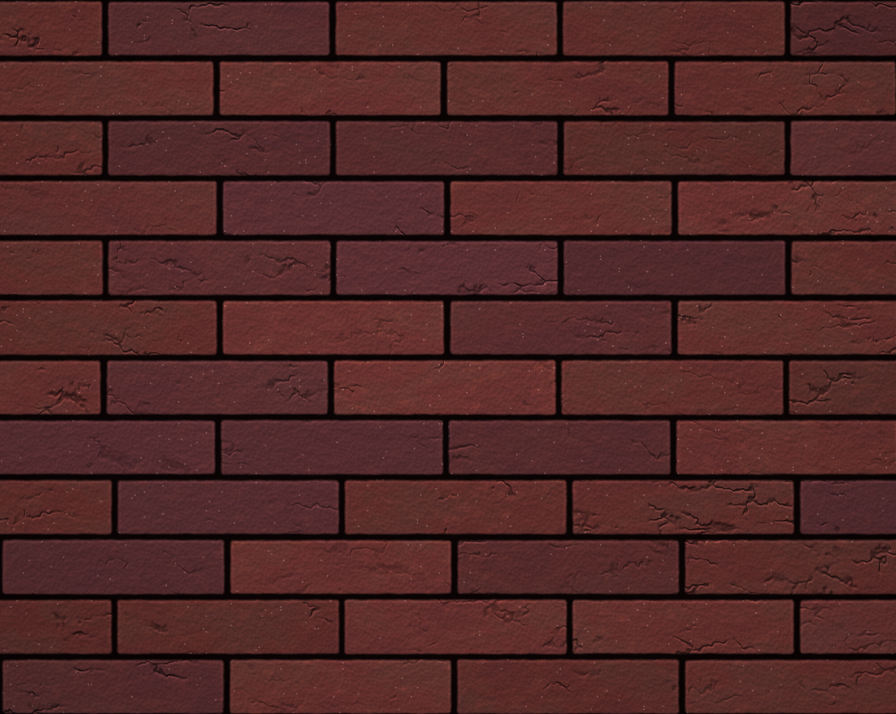
Reproduce this texture procedurally as a Shadertoy shader.

```glsl
const vec2 BRICK = vec2(0.3186, 0.0838);   // pitch, in canvas heights
const float JOINT = 0.0031;                // half width of a joint
const vec3 MORTAR = vec3(0.035, 0.010, 0.012);
const vec3 RED = vec3(0.365, 0.170, 0.158);
const vec3 BROWN = vec3(0.345, 0.185, 0.170);
const vec3 PURPLE = vec3(0.300, 0.158, 0.175);
const vec3 RUST = vec3(0.460, 0.205, 0.175);

float hash(vec2 p) {
    vec3 q = fract(p.xyx * 0.1031);
    q += dot(q, q.yzx + 33.33);
    return fract((q.x + q.y) * q.z);
}

// Distances to the nearest and second nearest feature points
vec2 cellular(vec2 p) {
    vec2 cell = floor(p), f = fract(p);
    vec2 nearest = vec2(8.0);
    for (int j = -1; j <= 1; j++)
    for (int i = -1; i <= 1; i++) {
        vec2 o = vec2(i, j);
        vec2 point = vec2(hash(cell + o), hash(cell + o + 57.3));
        float d = length(o + point - f);
        nearest = d < nearest.x ? vec2(d, nearest.x) : vec2(nearest.x, min(nearest.y, d));
    }
    return nearest;
}

// Smooth variation, roughly -1 to 1
float layeredSines(vec2 p, float seed) {
    float sum = 0.0, amp = 0.55;
    for (int i = 0; i < 4; i++) {
        sum += amp * sin(p.x + 1.6 * sin(p.y + seed)) * cos(p.y - 1.3 * sin(p.x * 0.8 - seed));
        p = mat2(0.8, 0.6, -0.6, 0.8) * p * 1.9 + seed;
        amp *= 0.6;
    }
    return sum;
}

float roundBox(vec2 p, vec2 halfSize, float radius) {
    vec2 q = abs(p) - halfSize + radius;
    return length(max(q, 0.0)) + min(max(q.x, q.y), 0.0) - radius;
}

// Brick centre offset in xy, brick index in zw, rows counted from the top
vec4 brickGrid(vec2 p) {
    float down = (1.0 - p.y + 0.0021) / BRICK.y;
    float row = floor(down);
    float shift = mix(0.147, 0.3055, mod(row, 2.0));
    shift += 0.012 * step(7.5, row) + 0.006 * (hash(vec2(row, 4.0)) - 0.5);
    float across = (p.x - shift) / BRICK.x;
    vec2 local = vec2(fract(across) - 0.5, 0.5 - fract(down)) * BRICK;
    return vec4(local, floor(across), row);
}

// Broken fissures, stretched along the brick
float crease(vec2 p, float seed) {
    vec2 warp = vec2(layeredSines(p * 40.0, seed), layeredSines(p * 47.0, seed + 2.0));
    vec2 f = cellular(p * vec2(13.0, 34.0) + 0.42 * warp + seed * 7.0);
    float patchMask = smoothstep(0.12, 0.62, layeredSines(p * vec2(19.0, 42.0), seed * 3.0));
    return patchMask * (1.0 - smoothstep(0.0, 0.17, f.y - f.x));
}

float clayHeight(vec2 p, float seed, float wear) {
    float grain = 0.20 * cellular(p * 200.0).x + 0.14 * cellular(p * 95.0 + seed).x;
    float dents = 0.13 * layeredSines(p * vec2(55.0, 85.0), seed);
    return grain + dents - wear * crease(p, seed);
}

vec3 clayColor(vec2 p, float seed, float tone) {
    float blotch = layeredSines(p * vec2(13.0, 22.0), seed);
    float fine = layeredSines(p * vec2(75.0, 95.0), seed + 1.0);
    vec3 color = mix(RED, BROWN, smoothstep(-0.5, 0.6, blotch + 0.4 * fine));
    float purple = smoothstep(0.62, 0.95, tone) + 0.35 * smoothstep(0.1, 0.7, -blotch);
    color = mix(color, PURPLE, 0.85 * clamp(purple, 0.0, 1.0));
    return mix(color, RUST, 0.40 * smoothstep(0.2, 0.8, fine) * (1.0 - 0.7 * tone));
}

void mainImage(out vec4 fragColor, in vec2 fragCoord) {
    vec2 p = fragCoord / iResolution.y;
    float pixel = 1.0 / iResolution.y;

    // Brick outline with slightly uneven edges
    vec4 grid = brickGrid(p);
    float seed = 6.28 * hash(grid.zw + 11.0);
    float tone = hash(grid.zw + 29.0);
    vec2 halfSize = 0.5 * BRICK - JOINT - 0.0008 * hash(grid.zw + 43.0);
    float edge = roundBox(grid.xy, halfSize, 0.005);
    edge += 0.0007 * layeredSines(p * 85.0, seed);

    // Clay lit from above
    float wear = mix(0.15, 0.75, hash(grid.zw + 71.0));
    float height = clayHeight(p, seed, wear);
    float relief = height - clayHeight(p + vec2(-0.0010, 0.0028), seed, wear);
    vec3 color = clayColor(p, seed, tone);
    color *= 0.93 + 0.16 * hash(grid.zw + 83.0);
    color *= 1.0 + clamp(0.75 * relief, -0.5, 0.35);
    color *= 1.0 - 0.55 * wear * crease(p, seed);

    // Worn rim, then shading into the joint
    float rim = exp(-pow((edge + 0.0035) / 0.0018, 2.0));
    color *= 1.0 + rim * (0.10 + 0.10 * sign(grid.y) * smoothstep(0.02, 0.035, abs(grid.y)));
    color *= mix(0.55, 1.0, smoothstep(0.0, -0.003, edge));

    // Pale grit
    float grit = step(0.988, hash(floor(p * 230.0))) * smoothstep(0.45, 0.1, length(fract(p * 230.0) - 0.5));
    color += 0.14 * grit;

    float soft = max(pixel, 0.0011);
    color = mix(MORTAR, color, smoothstep(soft, -soft, edge));

    // Gentle falloff toward the corners
    vec2 centered = fragCoord / iResolution.xy - 0.5;
    color *= 1.06 - 0.32 * dot(centered, centered);
    fragColor = vec4(color, 1.0);
}
```
